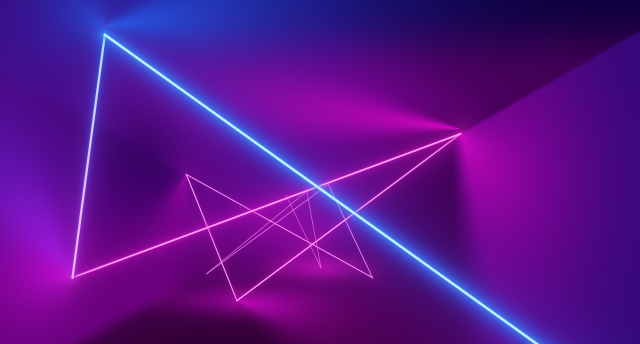
This background is drawn by a Shadertoy shader. Its source:

```glsl
// A dark violet room crossed by a zigzag neon tube that shrinks into depth.
// Soft wall planes and angular light fans shade the room; the tube is a
// polyline of distance-based segments with a white core and coloured halo.

const vec3 BLUE = vec3(0.12, 0.42, 0.95);
const vec3 PINK = vec3(0.96, 0.08, 0.84);
const vec3 MAGENTA = vec3(0.74, 0.02, 0.72);
const vec3 VIOLET = vec3(0.44, 0.14, 0.88);

// Corners of the tube, from the nearest to the deepest.
const int CORNERS = 11;
const vec2 TUBE[CORNERS] = vec2[](
    vec2(0.302, 0.899), vec2(0.208, 0.193), vec2(1.336, 0.611),
    vec2(0.686, 0.126), vec2(0.539, 0.493), vec2(1.080, 0.193),
    vec2(0.952, 0.464), vec2(0.599, 0.205), vec2(0.889, 0.444),
    vec2(0.930, 0.222), vec2(0.829, 0.432));
const vec2 BEAM_END = vec2(1.684, -0.090);

// x: distance to segment ab, y: position along it.
vec2 segment(vec2 p, vec2 a, vec2 b) {
    vec2 ab = b - a;
    float t = clamp(dot(p - a, ab) / dot(ab, ab), 0.0, 1.0);
    return vec2(length(p - a - ab * t), t);
}

// Soft half plane: 1 on the left of the direction a to b.
float leftOf(vec2 p, vec2 a, vec2 b, float soft) {
    vec2 d = normalize(b - a), v = p - a;
    return smoothstep(-soft, soft, d.x * v.y - d.y * v.x);
}

// Light spreading from an apex within an angular spread.
float fan(vec2 p, vec2 apex, vec2 dir, float spread, float reach) {
    vec2 v = p - apex;
    float r = length(v);
    float c = dot(v, normalize(dir)) / max(r, 0.0001);
    return exp(-pow(r / reach, 1.4) + (c - 1.0) / (spread * spread));
}

// Elliptical soft spot.
float spot(vec2 p, vec2 centre, vec2 radii) {
    vec2 q = (p - centre) / radii;
    return exp(-dot(q, q));
}

// Blends towards a light colour, so that hues stay clean.
vec3 lit(vec3 col, vec3 light, float amount) {
    return mix(col, light, clamp(amount, 0.0, 1.0));
}

vec3 room(vec2 p) {
    // Back wall and floor, then the ceiling
    vec3 col = mix(vec3(0.18, 0.0, 0.20), vec3(0.33, 0.01, 0.49),
                   smoothstep(0.0, 0.42, p.y));
    col = mix(col, vec3(0.25, 0.0, 0.33), smoothstep(0.9, 1.35, p.x));
    vec3 ceiling = mix(vec3(0.13, 0.09, 0.56), vec3(0.06, 0.0, 0.25),
                       smoothstep(0.4, 1.7, p.x));
    col = mix(col, ceiling, smoothstep(0.78, 1.0, p.y));

    // Left wall
    float left = leftOf(p, vec2(0.539, 0.493), vec2(0.0, 0.795), 0.02)
               * leftOf(p, vec2(0.23, 0.0), vec2(0.6, 0.205), 0.03)
               * smoothstep(0.62, 0.48, p.x);
    vec3 leftTone = mix(vec3(0.36, 0.0, 0.44), vec3(0.22, 0.0, 0.40),
                        smoothstep(0.1, 0.55, p.y));
    col = mix(col, vec3(0.19, 0.02, 0.45),
              smoothstep(0.55, 0.0, p.x) * smoothstep(0.4, 0.65, p.y));
    col = mix(col, leftTone, left);
    col = lit(col, vec3(0.15, 0.0, 0.32), 0.7 * spot(p, vec2(0.42, 0.58), vec2(0.12, 0.13)));

    // Right wall
    float right = leftOf(p, vec2(1.855, 0.908), TUBE[2], 0.008)
                * smoothstep(-0.02, 0.02 + 0.25 * max(0.61 - p.y, 0.0), p.x - 1.325);
    vec3 rightTone = mix(vec3(0.36, 0.01, 0.51), vec3(0.20, 0.03, 0.47),
                         smoothstep(1.4, 1.87, p.x));
    col = mix(col, rightTone, right);

    // Fans cast on ceiling and walls
    col = lit(col, MAGENTA, right * fan(p, TUBE[2], vec2(0.4, -0.75), 0.95, 0.30));
    col = lit(col, vec3(0.54, 0.0, 0.58), 0.65 * spot(p, vec2(0.98, 0.70), vec2(0.36, 0.12)));
    col = lit(col, vec3(0.80, 0.01, 0.74),
              fan(p, TUBE[2] + vec2(0.0, 0.014), vec2(-1.0, 0.13), 0.14, 0.55));
    vec2 lamp = TUBE[0] + vec2(0.0, 0.025);
    col = lit(col, vec3(0.13, 0.34, 0.88), fan(p, lamp, vec2(1.0, 0.12), 0.32, 0.42));
    col = lit(col, vec3(0.13, 0.27, 0.80), 0.85 * fan(p, lamp, vec2(-0.8, 0.5), 0.8, 0.20));
    col = lit(col, VIOLET, fan(p, TUBE[1], vec2(-0.55, 0.8), 0.36, 0.52));
    col = lit(col, vec3(0.72, 0.04, 0.80), fan(p, TUBE[1], vec2(-0.9, 0.2), 1.0, 0.24));

    // Pools of light around the deeper corners
    col = lit(col, MAGENTA, 0.75 * fan(p, TUBE[3], vec2(1.0, -0.22), 0.32, 0.33));
    col = lit(col, MAGENTA, 0.50 * spot(p, TUBE[3], vec2(0.20, 0.04)));
    col = lit(col, MAGENTA, 0.55 * fan(p, TUBE[4], vec2(-0.3, -1.0), 0.35, 0.20));
    col = lit(col, PINK, 0.50 * spot(p, TUBE[9], vec2(0.12, 0.035)));
    col = lit(col, MAGENTA, 0.42 * spot(p, vec2(0.85, 0.34), vec2(0.18, 0.12)));
    return col;
}

// Blends a narrow and a wide halo around a tube.
vec3 halo(vec3 col, float d, float width, vec3 tint, float power) {
    return lit(col, tint, power * (0.65 * exp(-d / (width * 2.2)) + 0.36 * exp(-d / 0.035)));
}

// Bright core of a tube, faded when thinner than a pixel.
float coreCover(float d, float width, float px) {
    return clamp((width - d) / px + 0.5, 0.0, 1.0) * min(1.0, 2.2 * width / px);
}

void mainImage(out vec4 fragColor, in vec2 fragCoord) {
    float px = 1.0 / iResolution.y;
    vec2 p = (fragCoord - 0.5 * iResolution.xy) * px + vec2(0.9275, 0.5);
    vec3 col = room(p);

    // Wide halo of the blue beam lies behind the zigzag
    float beam = segment(p, TUBE[0], BEAM_END).x;
    col = lit(col, vec3(0.24, 0.27, 0.84),
              0.50 * exp(-beam / 0.075) + 0.45 * exp(-beam * beam / 0.0016));

    // Zigzag, deepest piece first, thinner with depth
    for (int i = CORNERS - 2; i >= 0; i--) {
        vec2 s = segment(p, TUBE[i], TUBE[i + 1]);
        float width = 0.0008 + 0.0024 * exp(-0.38 * float(i));
        float bluish = i == 0 ? 1.0 - 0.75 * s.y : 0.0;
        vec3 core = mix(vec3(1.0, 0.64, 0.97), vec3(0.74, 0.88, 1.0), bluish);
        float power = min(width * width / 0.000008, 1.0);
        col = halo(col, s.x, width, mix(PINK, BLUE, bluish), power);
        col = mix(col, core, coreCover(s.x, width, px));
    }

    // Blue beam in front
    col = lit(col, vec3(0.26, 0.62, 0.98), 0.85 * exp(-beam / 0.011));
    col = mix(col, vec3(0.74, 0.94, 1.0), coreCover(beam, 0.0036, px));

    fragColor = vec4(clamp(col, 0.0, 1.0), 1.0);
}
```
